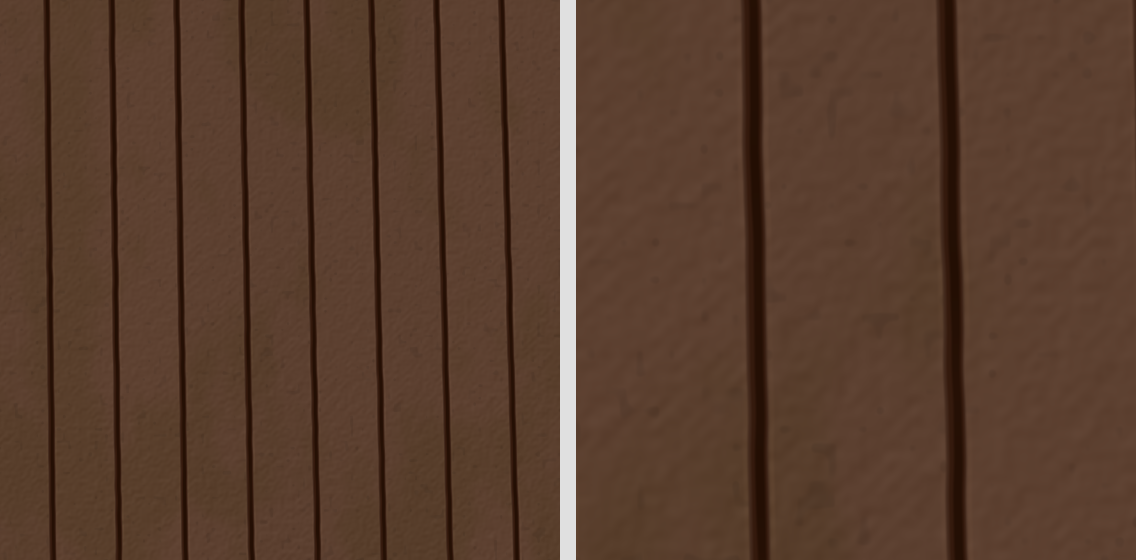
Left: the whole. Right: its middle third, enlarged.
Give the GLSL for this texture, as a WebGL 1 fragment shader.

```glsl
precision highp float;

uniform vec2 u_resolution;

const vec3 WARM_BROWN  = vec3(0.365, 0.253, 0.190);
const vec3 OLIVE_BROWN = vec3(0.345, 0.243, 0.168);
const vec3 GROOVE_RIM  = vec3(0.260, 0.160, 0.110);
const vec3 GROOVE_WALL = vec3(0.205, 0.100, 0.050);
const vec3 GROOVE_CORE = vec3(0.135, 0.055, 0.012);

float hash(vec2 p) {
    return fract(sin(dot(p, vec2(127.1, 311.7))) * 43758.5453);
}

float valueNoise(vec2 p) {
    vec2 cell = floor(p);
    vec2 f = fract(p);
    f = f * f * (3.0 - 2.0 * f);
    float low = mix(hash(cell), hash(cell + vec2(1.0, 0.0)), f.x);
    float high = mix(hash(cell + vec2(0.0, 1.0)), hash(cell + vec2(1.0, 1.0)), f.x);
    return mix(low, high, f.y);
}

float fbm(vec2 p) {
    float sum = 0.0;
    float amplitude = 0.5;
    for (int i = 0; i < 4; i++) {
        sum += amplitude * valueNoise(p);
        p = mat2(1.6, 1.2, -1.2, 1.6) * p + 7.3;
        amplitude *= 0.5;
    }
    return sum;
}

// Soft band between two edges
float band(float x, float left, float right, float blur) {
    return smoothstep(left - blur, left + blur, x)
         * (1.0 - smoothstep(right - blur, right + blur, x));
}

// x: signed distance to the nearest groove, y: its index
vec2 nearestGroove(vec2 uv) {
    float drop = 1.0 - uv.y;
    float start = mix(0.0835, 0.0945, drop);
    float pitch = mix(0.1160, 0.1183, drop);
    float u = (uv.x - start) / pitch;
    float index = floor(u + 0.5);
    return vec2((u - index) * pitch, index);
}

// Fine pebbled relief lit from the upper left
float grainLight(vec2 uv) {
    vec2 toLight = vec2(-0.0022, 0.0026);
    float fine = valueNoise(uv * 150.0) - valueNoise((uv + toLight) * 150.0);
    float broad = valueNoise(uv * 75.0 + 31.0) - valueNoise((uv + toLight) * 75.0 + 31.0);
    return fine + 0.8 * broad;
}

vec3 slabColor(vec2 uv, float slab) {
    float mottle = fbm(uv * vec2(9.0, 6.0) + 3.0);
    vec3 color = mix(OLIVE_BROWN, WARM_BROWN, smoothstep(0.30, 0.56, mottle));
    color *= 0.985 + 0.03 * hash(vec2(slab, 4.0));

    // Grain grows stronger toward the bottom
    color += grainLight(uv) * mix(0.030, 0.021, uv.y);

    // Sparse shallow pits
    float pits = smoothstep(0.80, 0.96, valueNoise(uv * vec2(105.0, 90.0) + 17.0));
    return color * (1.0 - 0.07 * pits);
}

vec3 addGroove(vec3 color, vec2 uv, vec2 groove, float pixel) {
    float wobble = valueNoise(vec2(uv.y * 38.0, groove.y * 5.0)) - 0.5;
    float wear = valueNoise(vec2(uv.y * 16.0, groove.y * 9.0 + 40.0));
    float d = groove.x + 0.0011 * wobble;
    float blur = max(0.0011, 0.7 * pixel);

    // Worn light lips on both sides
    float lip = band(d, 0.0068, 0.0092, blur) + 0.6 * band(d, -0.0092, -0.0068, blur);
    color += vec3(0.030, 0.024, 0.018) * lip * wear;

    // Broad rim, sloped wall and a core set to the right
    color = mix(color, GROOVE_RIM, band(d, -0.0063, 0.0058, blur));
    color = mix(color, GROOVE_WALL, band(d, -0.0045, 0.0048, blur));
    float core = band(d, -0.0012 - 0.0010 * wear, 0.0035, blur);
    return mix(color, GROOVE_CORE, core * (0.82 + 0.18 * wear));
}

void main() {
    vec2 uv = gl_FragCoord.xy / u_resolution;
    vec2 groove = nearestGroove(uv);
    float slab = groove.y + step(0.0, groove.x);

    vec3 color = slabColor(uv, slab);
    color = addGroove(color, uv, groove, 1.0 / u_resolution.x);
    gl_FragColor = vec4(color, 1.0);
}
```
